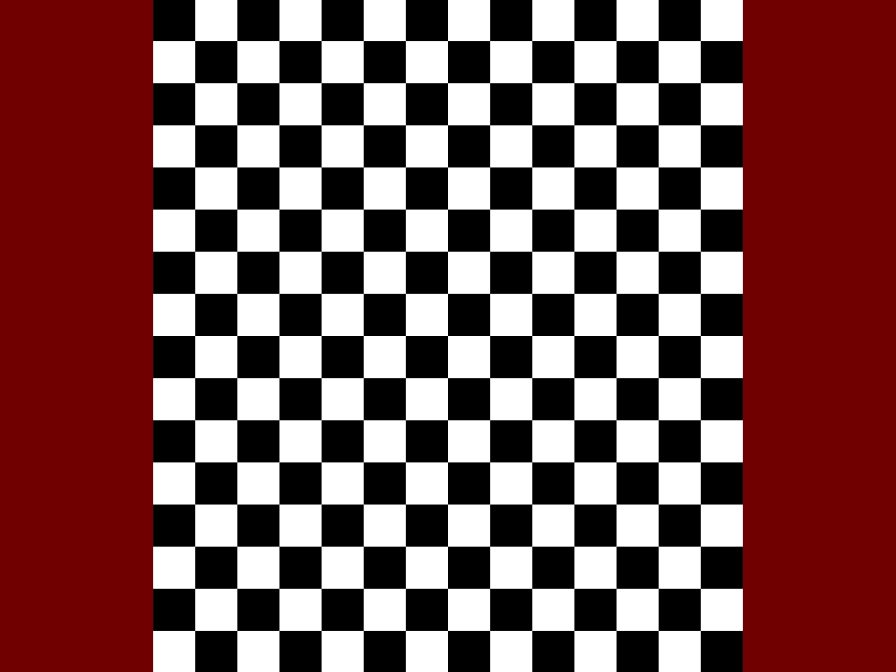
Reproduce this pattern procedurally as a Shadertoy shader.

```glsl
// Signed distance to the nearest cell edge, positive in even cells
vec2 cellWave(vec2 p) {
    return 0.5 - abs(mod(p + 0.5, 2.0) - 1.0);
}

// Smoothed checkerboard, 0 where both cell indices share parity
float checker(vec2 p, float pixel) {
    vec2 side = clamp(2.0 * cellWave(p) / pixel, -1.0, 1.0);
    return 0.5 - 0.5 * side.x * side.y;
}

void mainImage(out vec4 fragColor, in vec2 fragCoord) {
    // Centred coordinates measured in board cells
    float cellSize = 0.0627;
    vec2 p = (fragCoord - 0.5 * iResolution.xy) / (iResolution.y * cellSize);
    float pixel = 1.0 / (iResolution.y * cellSize);

    // Board, fourteen cells wide, between dark red side panels
    vec3 board = vec3(checker(p, pixel));
    vec3 darkRed = vec3(0.44, 0.0, 0.0);
    float panel = clamp((abs(p.x) - 7.0) / pixel + 0.5, 0.0, 1.0);

    fragColor = vec4(mix(board, darkRed, panel), 1.0);
}
```
